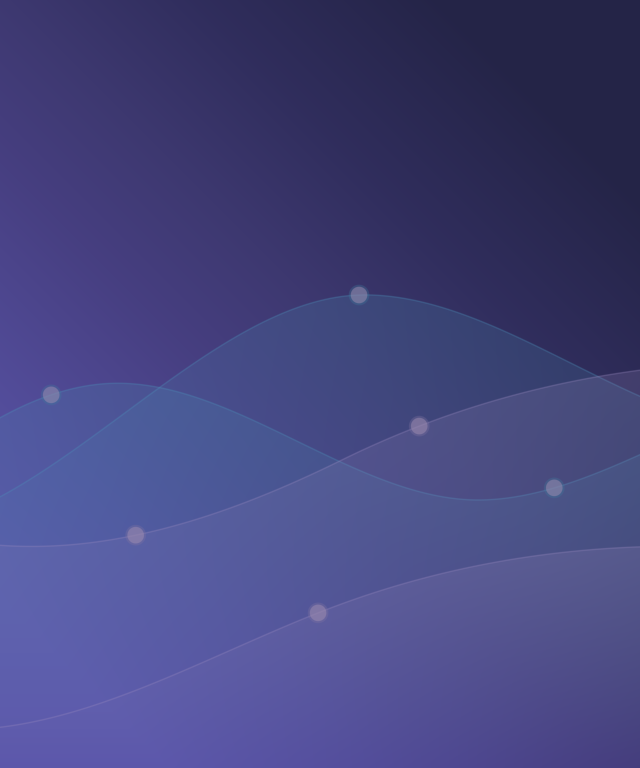
Give the GLSL for this background, as a Shadertoy shader.

```glsl
// Four translucent waves with marker dots over a diagonal indigo gradient.
// Each wave is a chain of cubic Hermite spans; its fill fades toward the base,
// a thin stroke follows its crest, and round markers sit on the curves.

const vec3 TEAL = vec3(0.29, 0.56, 0.72);
const vec3 LILAC = vec3(0.59, 0.53, 0.74);
const vec3 MARKER = vec3(0.62, 0.55, 0.69);

// Hermite span between knots a and b, each stored as (x, height, slope).
float span(float x, vec3 a, vec3 b) {
    float w = b.x - a.x;
    float t = (x - a.x) / w;
    float u = 1.0 - t;
    float rise = t * t * (3.0 - 2.0 * t);
    return mix(a.y, b.y, rise) + w * t * u * (a.z * u - b.z * t);
}

// Two spans that meet at the middle knot.
float curve(float x, vec3 a, vec3 b, vec3 c) {
    return x < b.x ? span(x, a, b) : span(x, b, c);
}

// Height of wave number id at horizontal position x.
float wave(int id, float x) {
    if (id == 0) return curve(x, vec3(0.0, 0.353, 0.45), vec3(0.57, 0.616, 0.0), vec3(1.0, 0.484, -0.37));
    if (id == 1) {
        vec3 crest = vec3(0.184, 0.501, 0.0);
        if (x < crest.x) return span(x, vec3(0.0, 0.456, 0.46), crest);
        return curve(x, crest, vec3(0.747, 0.349, 0.0), vec3(1.0, 0.408, 0.375));
    }
    if (id == 2) return curve(x, vec3(0.0, 0.290, -0.06), vec3(0.534, 0.401, 0.41), vec3(1.0, 0.518, 0.11));
    return curve(x, vec3(0.0, 0.053, 0.1), vec3(0.497, 0.202, 0.33), vec3(1.0, 0.288, 0.03));
}

vec3 waveTint(int id) {
    return id < 2 ? TEAL : LILAC;
}

// Linear progress of s between two stops, clamped.
float ramp(float from, float to, float s) {
    return clamp((s - from) / (to - from), 0.0, 1.0);
}

// Diagonal gradient, bright at lower left and dark at upper right.
vec3 backdrop(float s) {
    vec3 c = vec3(0.360, 0.340, 0.668);
    c = mix(c, vec3(0.322, 0.298, 0.602), ramp(-0.78, -0.51, s));
    c = mix(c, vec3(0.273, 0.243, 0.500), ramp(-0.51, -0.20, s));
    c = mix(c, vec3(0.240, 0.220, 0.440), ramp(-0.20, 0.0, s));
    c = mix(c, vec3(0.186, 0.176, 0.360), ramp(0.0, 0.26, s));
    return mix(c, vec3(0.141, 0.141, 0.278), ramp(0.26, 0.57, s));
}

// Soft-edged coverage of a region where the signed distance d is negative.
float cover(float d, float pixel) {
    return smoothstep(0.75 * pixel, -0.75 * pixel, d);
}

// Fading fill and crest stroke of one wave.
vec3 paintWave(vec3 base, int id, vec2 uv, float aspect, float pixel) {
    const float STEP = 0.002;
    float top = wave(id, uv.x);
    float slope = (wave(id, uv.x + STEP) - wave(id, uv.x - STEP)) / (2.0 * STEP * aspect);
    float d = (uv.y - top) / sqrt(1.0 + slope * slope);
    float peak = vec4(0.616, 0.501, 0.518, 0.288)[id];
    float fade = 0.21 * clamp(uv.y / peak, 0.0, 1.0);
    vec3 tint = waveTint(id);
    base = mix(base, tint, fade * cover(d, pixel));
    return mix(base, tint, 0.33 * cover(abs(d) - 0.0009, pixel));
}

// Round marker: a tinted rim around a pale core.
vec3 paintMarker(vec3 base, vec3 tint, float r, float pixel) {
    base = mix(base, tint * 0.85, 0.32 * cover(r - 0.0134, pixel));
    return mix(base, MARKER, 0.52 * cover(r - 0.0108, pixel));
}

void mainImage(out vec4 fragColor, in vec2 fragCoord) {
    vec2 uv = fragCoord / iResolution.xy;
    float aspect = iResolution.x / iResolution.y;
    float pixel = 1.0 / iResolution.y;

    vec3 color = backdrop(uv.x * aspect + uv.y - 1.0);

    for (int id = 0; id < 4; id++) {
        color = paintWave(color, id, uv, aspect, pixel);
    }

    // Markers: horizontal position and the wave that carries each one.
    float markerX[6] = float[6](0.561, 0.080, 0.866, 0.212, 0.655, 0.497);
    int markerWave[6] = int[6](0, 1, 1, 2, 2, 3);
    for (int i = 0; i < 6; i++) {
        int id = markerWave[i];
        vec2 offset = uv - vec2(markerX[i], wave(id, markerX[i]));
        offset.x *= aspect;
        color = paintMarker(color, waveTint(id), length(offset), pixel);
    }

    fragColor = vec4(color, 1.0);
}
```
